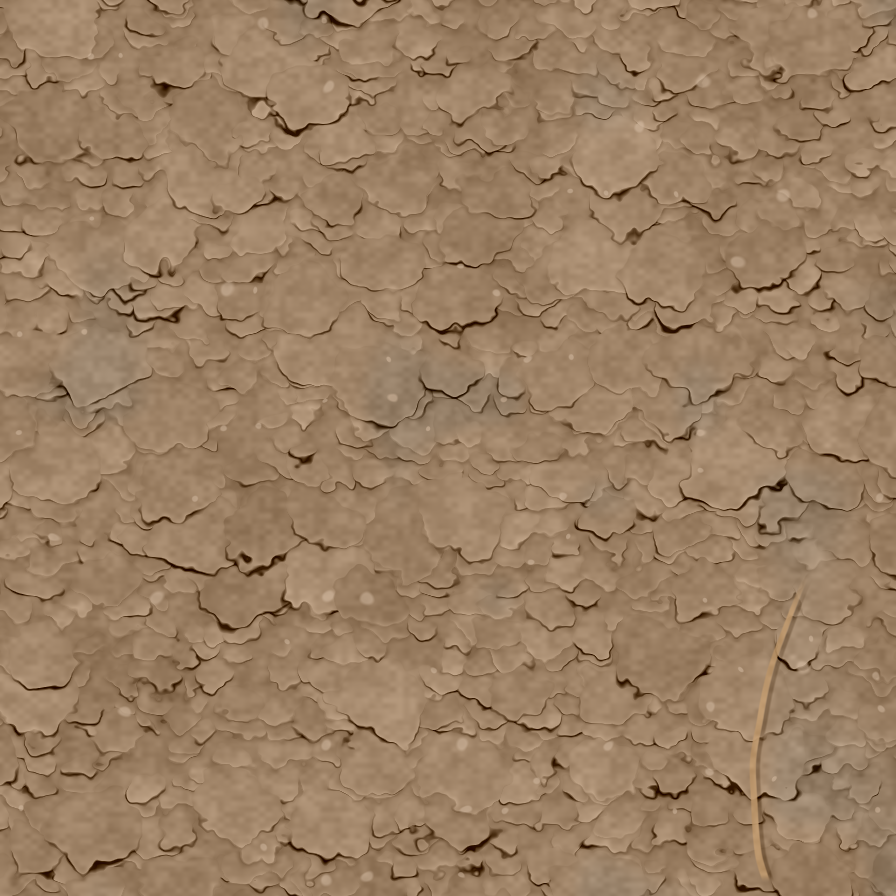
This texture is drawn by a Shadertoy shader. Its source:

```glsl
// Dry crumbly soil: overlapping clods with shadowed lower edges, pebbles and a straw.

const vec3 SOIL = vec3(0.628, 0.518, 0.407);
const vec3 PEBBLE = vec3(0.77, 0.67, 0.57);
const vec3 STRAW = vec3(0.74, 0.59, 0.42);
const vec3 GREY_TINT = vec3(-0.035, -0.012, 0.005);

const vec2 BIG_CELLS = vec2(12.5, 16.0);    // clod cells across the canvas
const vec2 SMALL_CELLS = vec2(27.0, 35.0);
const float BIG_DENSITY = 0.46;
const float SMALL_DENSITY = 0.93;
const float BIG_CRACK = 0.0088;             // widest crack, canvas units
const float SMALL_CRACK = 0.0066;
const float CRACK_SOFTNESS = 0.0042;
const float CRACK_DEPTH = 0.41;
const float SHADE_DEPTH = 0.135;
const float SHADE_REACH = 0.0095;
const float LIP_LIGHT = 0.075;
const float LIP_REACH = 0.011;
const float EDGE_BLUR = 0.0025;
const float DARKEST = -0.46;
const float PEBBLE_CELLS = 26.0;
const float PEBBLE_CHANCE = 0.11;

vec4 hash4(vec2 p) {
    vec4 q = fract(p.xyxy * vec4(0.1031, 0.1030, 0.0973, 0.1099));
    q += dot(q, q.wzxy + 33.33);
    return fract((q.xxyz + q.yzzw) * q.zywx);
}

// Four independent smooth noises at once
vec4 noise4(vec2 p) {
    vec2 i = floor(p), f = fract(p);
    f = f * f * (3.0 - 2.0 * f);
    vec4 low = mix(hash4(i), hash4(i + vec2(1, 0)), f.x);
    vec4 high = mix(hash4(i + vec2(0, 1)), hash4(i + vec2(1, 1)), f.x);
    return mix(low, high, f.y);
}

float falloff(float distance, float reach) {
    float k = max(0.0, 1.0 - distance / reach);
    return k * k;
}

// Paints one layer of clods over the tone, row by row, upper rows on top.
float paintClods(float tone, vec2 p, vec2 cells, float density, float crackWidth, float seed) {
    vec2 q = p * cells + seed;
    vec2 base = floor(q);
    float unit = inversesqrt(cells.x * cells.y);
    for (int k = 0; k < 9; k++) {
        vec2 id = base + vec2(k % 3 - 1, k / 3 - 1);
        vec4 h = hash4(id);
        if (h.w > density) continue;
        float lift = fract(h.w * 17.0);
        float tint = fract(h.z * 23.0) - 0.5;

        // Distance to the rim and how far the rim faces down
        vec2 v = q - id - mix(vec2(0.15), vec2(0.85), h.xy);
        float len = length(v) + 0.0001;
        float rim = (len - mix(0.36, 0.74, h.z)) * unit;
        float down = smoothstep(-0.2, 0.9, -v.y / len);

        // Shadow outside the rim
        float away = max(rim, 0.0);
        float width = crackWidth * down * mix(0.1, 1.0, lift);
        tone -= SHADE_DEPTH * down * falloff(away, SHADE_REACH) * mix(0.4, 1.0, lift);
        tone -= CRACK_DEPTH * clamp((width - away) / CRACK_SOFTNESS, 0.0, 1.0);
        tone = max(tone, DARKEST);

        // Clod body with a lit lower lip
        float lip = falloff(max(-rim, 0.0), LIP_REACH);
        float body = 0.055 * tint + lip * mix(-0.03, LIP_LIGHT, down);
        tone = mix(tone, body, clamp(0.5 - rim / EDGE_BLUR, 0.0, 1.0));
    }
    return tone;
}

void mainImage(out vec4 fragColor, in vec2 fragCoord) {
    vec2 p = fragCoord / iResolution.y;
    vec4 patches = noise4(p * 9.0);
    vec4 coarse = noise4(p * 20.0 + 5.0);
    vec4 medium = noise4(p * 55.0 + 11.0);
    vec4 grain = noise4(p * vec2(130.0, 165.0) + 23.0);

    // Ragged outlines and broken cracks
    vec2 warped = p + 0.024 * (coarse.xy - 0.5) + 0.016 * (medium.xy - 0.5) + 0.006 * (grain.xy - 0.5);
    float broken = smoothstep(0.12, 0.8, 0.6 * medium.z + 0.4 * coarse.w);

    // Big clods rest on small ones
    float tone = paintClods(-0.03, warped, SMALL_CELLS, SMALL_DENSITY, SMALL_CRACK * broken, 140.0);
    tone = paintClods(tone, warped, BIG_CELLS, BIG_DENSITY, BIG_CRACK * broken, 13.0);

    // Mottling and grain
    tone += 0.04 * (patches.x - 0.5) + 0.06 * (medium.w - 0.5) + 0.07 * (grain.z - 0.5);
    vec3 color = SOIL + tone + GREY_TINT * smoothstep(0.75, 0.95, patches.y);

    // Scattered pebbles
    vec4 h = hash4(floor(p * PEBBLE_CELLS) + 300.0);
    vec2 offset = fract(p * PEBBLE_CELLS) - mix(vec2(0.3), vec2(0.7), h.xy);
    offset += 0.2 * (medium.zw - 0.5);
    float size = mix(0.08, 0.24, h.z * h.z);
    float pebble = step(h.w, PEBBLE_CHANCE) * (1.0 - smoothstep(size * 0.6, size * 1.2, length(offset)));
    color = mix(color, PEBBLE + 0.4 * max(tone, -0.1), 0.75 * pebble);

    // Curved straw with a thin shadow on its right
    float bend = p.y - 0.12;
    float side = p.x - (0.843 + bend * bend) - 0.008 * (coarse.z - 0.5);
    float span = smoothstep(0.015, 0.025, p.y) * (1.0 - smoothstep(0.31, 0.36, p.y));
    float halfWidth = mix(0.0045, 0.003, p.y / 0.36);
    float straw = span * (1.0 - smoothstep(halfWidth - 0.0015, halfWidth + 0.001, abs(side)));
    color -= 0.13 * span * (1.0 - smoothstep(0.001, 0.004, abs(side - 0.006)));
    color = mix(color, STRAW + 0.08 * (grain.w - 0.5), 0.9 * straw);

    fragColor = vec4(clamp(color, 0.0, 1.0), 1.0);
}
```
